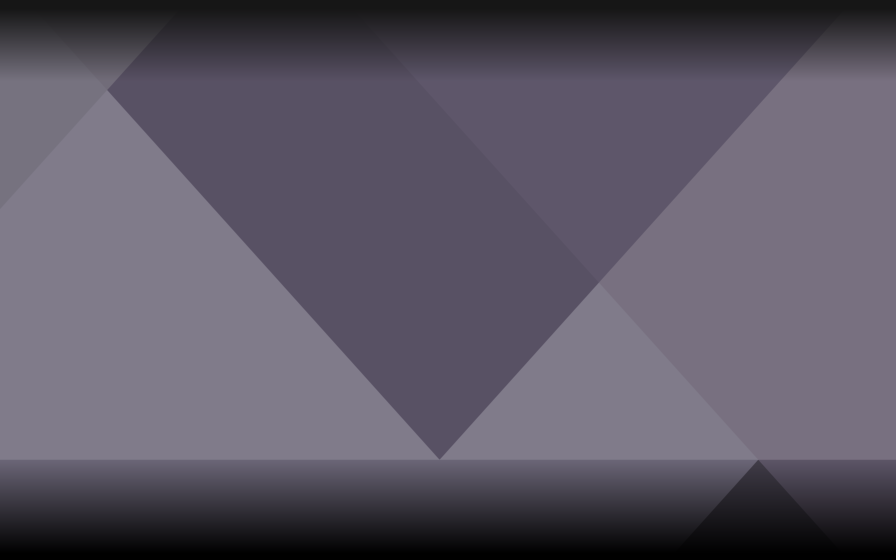
A WebGL 2 fragment shader for this background:

```glsl
#version 300 es
precision highp float;
// Overlapping violet-grey diagonal planes between a dark top fade and a shaded floor.
uniform vec2 u_resolution;
out vec4 fragColor;

const float SLOPE = 1.112;

// Smooth coverage of the right-hand side of a diagonal through a corner:
// direction +1 is a falling line, -1 is a rising one.
float rightOf(vec2 p, vec2 corner, float direction) {
    float d = dot(p - corner, normalize(vec2(SLOPE, direction)));
    return smoothstep(-0.75, 0.75, d * u_resolution.y);
}

void main() {
    vec2 p = gl_FragCoord.xy / u_resolution.y;
    p.x += 0.8 - 0.5 * u_resolution.x / u_resolution.y;

    const float floorLine = 0.179;
    vec2 valley = vec2(0.785, floorLine);
    vec2 peak = vec2(1.354, floorLine);
    vec2 leftCrossing = vec2(0.1917, 0.8396);

    // Wall: a dark wedge with a translucent plane on the right
    float valleyFall = rightOf(p, valley, 1.0);
    float wedge = valleyFall * (1.0 - rightOf(p, valley, -1.0));
    float rightPlane = rightOf(p, peak, 1.0);
    vec3 pale = mix(vec3(0.500, 0.482, 0.541), vec3(0.472, 0.440, 0.502), rightPlane);
    vec3 dark = mix(vec3(0.347, 0.317, 0.393), vec3(0.369, 0.339, 0.417), rightPlane);
    vec3 wall = mix(pale, dark, wedge);

    // Grey plane in the upper left corner
    vec3 corner = mix(vec3(0.464, 0.448, 0.499), vec3(0.445, 0.425, 0.476), valleyFall);
    wall = mix(corner, wall, rightOf(p, leftCrossing, -1.0));

    // Dark fade along the top
    float topFade = clamp((p.y - 0.855) / 0.13, 0.0, 1.0);
    wall = mix(wall, vec3(0.085), topFade);

    // Floor: shaded planes that meet below the peak and sink into black
    vec3 shadow = mix(vec3(0.255, 0.238, 0.285), vec3(0.365, 0.335, 0.405), rightPlane);
    vec3 ground = mix(vec3(0.420, 0.400, 0.468), shadow, rightOf(p, peak, -1.0));
    ground *= clamp((p.y - 0.012) / (floorLine - 0.012), 0.0, 1.0);

    float aboveFloor = smoothstep(-0.75, 0.75, (p.y - floorLine) * u_resolution.y);
    fragColor = vec4(mix(ground, wall, aboveFloor), 1.0);
}
```
